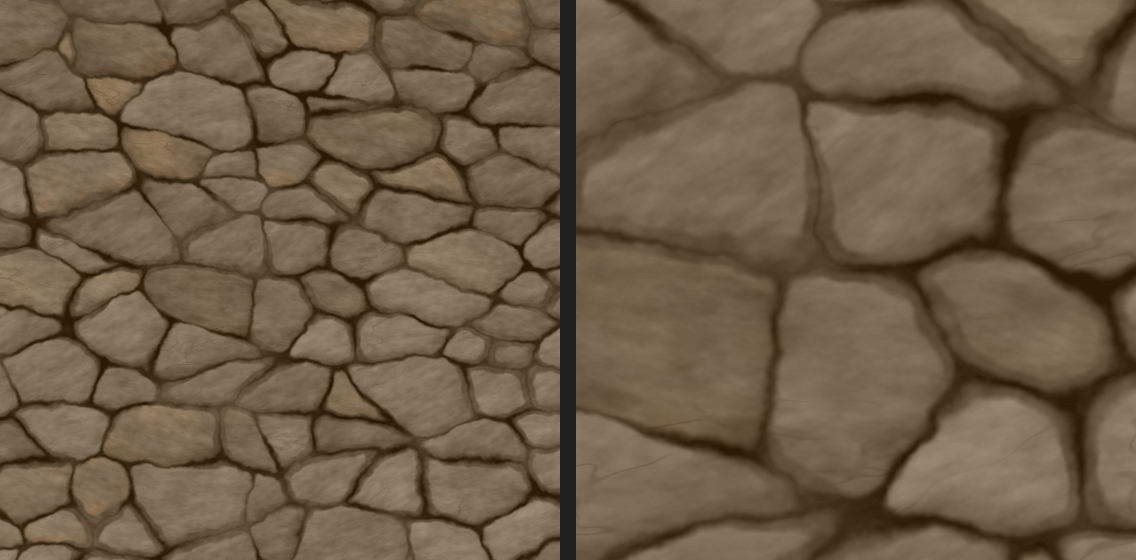
Left: the whole. Right: its middle third, enlarged.
Reproduce this texture procedurally as a Shadertoy shader.

```glsl
const vec2 GRID = vec2(7.3, 11.0);       // stones across and up the canvas
const float JITTER = 0.85;               // scatter of stone centres
const float SIZE_SPREAD = 0.62;          // how far large stones crowd out small ones
const float CORNER_ROUND = 0.0045;       // softness of stone corners
const float COURSE_TILT = 0.15;          // fall of the upper courses to the right
const vec2 GAP_RANGE = vec2(0.0005, 0.0095);
const float STONE_TONE = 0.508;
const float MORTAR_TONE = 0.385;
const float CREVICE_DEPTH = 0.21;
const vec3 EARTH_OFFSET = vec3(0.0, -0.067, -0.157);
const vec3 RUST_TINT = vec3(0.035, 0.003, -0.025);

float hash(vec2 p) {
    return fract(sin(dot(p, vec2(127.1, 311.7))) * 43758.5453);
}

vec2 hash2(vec2 p) {
    return vec2(hash(p), hash(p + 37.3));
}

float noise(vec2 p) {
    vec2 i = floor(p), f = fract(p);
    f = f * f * (3.0 - 2.0 * f);
    return mix(mix(hash(i), hash(i + vec2(1, 0)), f.x),
               mix(hash(i + vec2(0, 1)), hash(i + vec2(1, 1)), f.x), f.y);
}

// Fractal noise centred on zero
float fbm(vec2 p) {
    float sum = 0.0, amp = 0.5;
    for (int i = 0; i < 4; i++) {
        sum += amp * (noise(p) - 0.5);
        p = mat2(0.8, 0.6, -0.6, 0.8) * p * 2.03 + 17.0;
        amp *= 0.55;
    }
    return sum;
}

vec2 stoneCentre(vec2 cell) {
    float stagger = 0.5 * mod(cell.y, 2.0) - 0.25;
    return cell + 0.5 + vec2(stagger, 0.0) + JITTER * (hash2(cell) - 0.5);
}

float stoneWeight(vec2 cell) {
    float h = hash(cell + 71.7);
    return SIZE_SPREAD * h * h;
}

// Weighted Voronoi: returns joint distance, outward normal and the owning cell
float stoneField(vec2 p, out vec2 normal, out vec2 owner) {
    vec2 q = p * GRID, base = floor(q), centre = q;
    float best = 1e5;
    for (int y = -2; y <= 2; y++)
    for (int x = -2; x <= 2; x++) {
        vec2 cell = base + vec2(x, y);
        vec2 site = stoneCentre(cell);
        float power = dot(q - site, q - site) - stoneWeight(cell);
        if (power < best) { best = power; owner = cell; centre = site; }
    }
    float total = 1e-30;
    normal = vec2(0.0);
    for (int y = -2; y <= 2; y++)
    for (int x = -2; x <= 2; x++) {
        vec2 cell = base + vec2(x, y);
        if (distance(cell, owner) < 0.5) continue;
        vec2 site = stoneCentre(cell);
        float power = dot(q - site, q - site) - stoneWeight(cell);
        vec2 slope = (site - centre) * GRID;
        float share = exp(-0.5 * (power - best) / (length(slope) * CORNER_ROUND));
        total += share;
        normal += share * normalize(slope);
    }
    normal /= total;
    return -CORNER_ROUND * log(total);
}

void mainImage(out vec4 fragColor, in vec2 fragCoord) {
    vec2 uv = fragCoord / iResolution.y;

    // Sloping courses and uneven outlines
    vec2 p = uv + vec2(3.0, 5.0);
    p.y += COURSE_TILT * uv.x * smoothstep(0.1, 0.9, uv.y);
    p += 0.040 * vec2(fbm(uv * 9.0), fbm(uv * 9.0 + 40.0));
    p += 0.010 * vec2(fbm(uv * 42.0 + 9.0), fbm(uv * 42.0 + 70.0));

    vec2 normal, owner;
    float joint = stoneField(p, normal, owner);
    vec2 id = hash2(owner + 11.9);

    // Bedding grain, blotches and fine cracks, turned differently on each stone
    float angle = (id.x - 0.5) * 0.9 - 0.12;
    vec2 bed = mat2(cos(angle), sin(angle), -sin(angle), cos(angle)) * uv + id * 31.0;
    float grain = fbm(bed * vec2(24.0, 62.0));
    float blotch = fbm(bed * vec2(8.0, 13.0));
    float fleck = fbm(bed * vec2(75.0, 130.0));
    float seam = abs(fbm(bed * vec2(7.0, 21.0) + 5.0));
    float crack = (1.0 - smoothstep(0.0, 0.018, seam)) * smoothstep(0.0, 0.2, blotch);

    // Stone faces lit from above
    float rim = 1.0 - smoothstep(0.0, 0.034, joint);
    float tone = STONE_TONE + 0.085 * (id.y - 0.5);
    tone += 0.13 * grain + 0.13 * blotch + 0.09 * fleck - 0.05 * crack;
    tone += rim * (0.045 * normal.y - 0.015 * normal.x - 0.035);

    // Mortar and dark crevices
    float patches = smoothstep(0.25, 0.75, noise(uv * 13.0 + 8.0));
    float gap = mix(GAP_RANGE.x, GAP_RANGE.y, patches);
    float face = smoothstep(gap - 0.001, gap + 0.005, joint);
    float mortar = MORTAR_TONE + 0.16 * fbm(uv * 38.0) + 0.07 * fleck;
    tone = mix(mortar, tone, face);
    float shade = smoothstep(0.2, 0.8, noise(uv * 17.0 + 51.0));
    float width = mix(0.0022, 0.0050, shade);
    float line = exp(-pow(max(joint, 0.0) / width, 2.0));
    tone -= CREVICE_DEPTH * line * mix(0.25, 1.0, shade);

    // Slightly dimmer towards the top
    tone += 0.025 * (0.5 - uv.y);

    float rust = smoothstep(0.6, 1.0, id.x) * smoothstep(-0.15, 0.25, blotch) * face;
    vec3 color = vec3(max(tone, 0.17)) + EARTH_OFFSET + RUST_TINT * rust;
    fragColor = vec4(clamp(color, 0.0, 1.0), 1.0);
}
```
